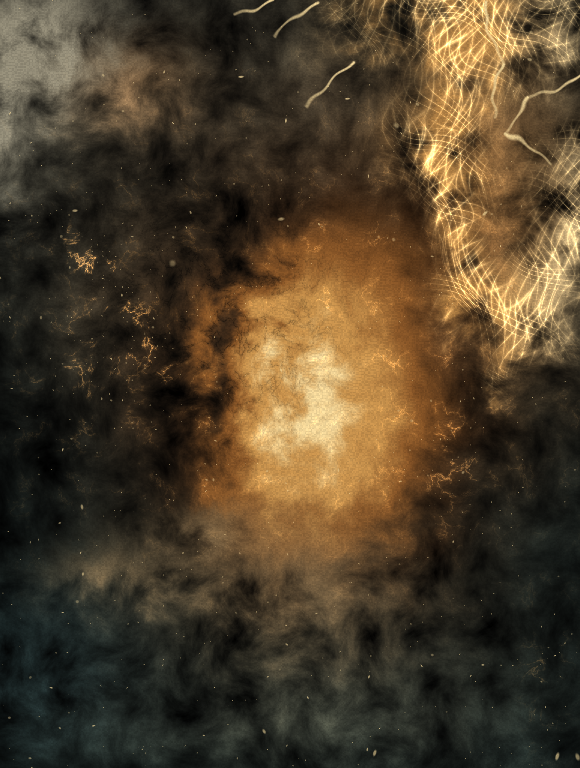
A Shadertoy shader for this background:

```glsl
// A burning golden nebula over dark smoke, with pale fibres at the upper right.
// Gaussian blobs place light and haze, layered sines roughen them into clouds,
// warped line fields spin the fibres and cellular grids scatter the sparks.

const vec3 UMBER = vec3(.24, .14, .07), COPPER = vec3(.53, .33, .15);
const vec3 GOLD = vec3(.78, .57, .30), CREAM = vec3(.95, .84, .60);

vec3 hash3(vec2 p) {
    return fract(sin(p.x * vec3(127.1, 269.5, 419.2) + p.y * vec3(311.7, 183.3, 371.9)) * 43758.5);
}

// Soft ellipse: center in xy, radii in zw.
float blob(vec2 p, vec4 e) {
    vec2 d = (p - e.xy) / e.zw;
    return exp(-dot(d, d));
}

// Distance to the segment from xy to zw, and the position along it.
vec2 segment(vec2 p, vec4 s) {
    vec2 d = s.zw - s.xy;
    float t = clamp(dot(p - s.xy, d) / dot(d, d), 0., 1.);
    return vec2(length(p - s.xy - d * t), t);
}

float strand(vec2 p, vec4 s, float radius) {
    float d = segment(p, s).x / radius;
    return exp(-d * d);
}

// Cloudy noise around zero, from rotated and warped sine octaves.
float clouds(vec2 p) {
    float sum = 0., amp = .5;
    for (int i = 0; i < 8; i++) {
        p = mat2(.74, .67, -.67, .74) * p * 1.75 + 3.1;
        p += .5 * sin(p.yx * .7 + float(i));
        sum += amp * sin(p.x) * sin(p.y);
        amp *= .62;
    }
    return sum;
}

// Short, thin, overlapping threads, mostly running downward.
float fibres(vec2 p) {
    float sum = 0.;
    for (float k = 0.; k < 10.; k++) {
        float angle = .17 * k - .75;
        vec2 s = p + .03 * sin(p.yx * (12. + 3. * k) + k * 2.1);
        s += .007 * sin(s.yx * 47. + k * 4.);
        float across = dot(s, vec2(cos(angle), sin(angle)));
        float wave = sin(across * (100. + 21. * k) + 3. * sin(s.y * 15. + k));
        sum += max(sin(s.y * 31. + s.x * 37. + k * 2.7), 0.) * exp(-abs(wave) * 5.);
    }
    return sum;
}

// One randomly turned fleck in some cells of a grid.
float flecks(vec2 p, float cells, float density) {
    vec2 id = floor(p * cells);
    vec3 h = hash3(id + cells), g = hash3(id + 57.);
    vec2 d = fract(p * cells) - .3 - .4 * h.xy;
    float c = cos(g.x * 6.28), s = sin(g.x * 6.28), size = mix(.1, .25, g.z * g.z);
    d = mat2(c, s, -s, c) * d * vec2(1., 1. + 1.5 * g.y);
    return step(h.z, density) * smoothstep(size, size * .3, length(d)) * (.4 + .6 * g.y);
}

// Bright branching roots near the top edge.
float tendrils(vec2 p) {
    vec4 roots[8] = vec4[8](
        vec4(.76, .902, .69, .87), vec4(.69, .87, .655, .83), vec4(.655, .83, .716, .79),
        vec4(.455, .915, .397, .863), vec4(.41, 1., .36, .952), vec4(.35, 1., .305, .98),
        vec4(.628, 1., .65, .92), vec4(.65, .92, .64, .85));
    p += .004 * sin(p.yx * 80.) + .0015 * sin(p.yx * 210. + 1.);
    float light = 0.;
    for (int i = 0; i < 8; i++) {
        vec2 d = segment(p, roots[i]);
        light = max(light, smoothstep(.0032, .0004, d.x) * (1. - .5 * d.y));
    }
    return light;
}

vec3 fireRamp(float heat) {
    vec3 c = mix(UMBER, COPPER, smoothstep(.08, .38, heat));
    c = mix(c, GOLD, smoothstep(.32, .72, heat));
    return mix(c, CREAM, smoothstep(.7, 1.2, heat));
}

void mainImage(out vec4 fragColor, in vec2 fragCoord) {
    vec2 p = fragCoord / iResolution.xy * vec2(.754, 1.);
    float broad = clouds(p * 9.), fine = clouds(p * 32. + 7.);
    float puff = max(1. + .8 * broad + .7 * fine, 0.);
    vec2 q = p + .03 * vec2(broad, fine);

    // Dark ground and its wide warm halo
    vec3 col = mix(vec3(.05, .07, .068), vec3(.125, .123, .103), smoothstep(.3, 1., p.y));
    col *= puff;
    col += vec3(.17, .088, .032) * blob(q, vec4(.41, .55, .27, .29)) * puff;
    col += vec3(.22, .13, .05) * blob(q, vec4(.64, .74, .12, .22)) * puff;

    // Central fire, crusted on its upper left side
    float crust = blob(p, vec4(.27, .6, .15, .17));
    float heat = .64 * blob(q, vec4(.405, .465, .165, .205)) + .42 * blob(p, vec4(.415, .46, .085, .115))
        + .16 * blob(q, vec4(.48, .66, .12, .11));
    heat *= max(1. + (.1 + .5 * crust) * broad + (.18 + .75 * crust) * fine, 0.);
    heat *= 1. - .5 * strand(q, vec4(.31, .58, .265, .46), .02);
    col = mix(col, fireRamp(heat), smoothstep(0., .4, heat));

    // Smoke below and haze in the upper left
    float smoke = .5 * blob(q, vec4(.39, .235, .16, .085)) + .45 * blob(q, vec4(.26, .315, .075, .025))
        + .35 * blob(q, vec4(.18, .255, .11, .035));
    col = mix(col, vec3(.52, .43, .3), clamp(smoke * puff, 0., .8));
    col += puff * (vec3(.1, .095, .075) * blob(q, vec4(.43, .09, .27, .11))
        + vec3(.045, .07, .075) * blob(q, vec4(.03, .14, .14, .1))
        + vec3(.2, .13, .07) * blob(q, vec4(.17, .9, .08, .06)));
    float haze = .85 * blob(q, vec4(.045, .95, .1, .085)) + .45 * blob(q, vec4(0., .82, .055, .08));
    col = mix(col, vec3(.64, .61, .52), clamp(haze * puff, 0., .85));

    // Fibrous veil with dark hollows
    float veil = .7 * strand(q, vec4(.5, 1., .72, .97), .06) + .85 * strand(q, vec4(.63, .96, .575, .81), .055)
        + strand(q, vec4(.575, .81, .615, .63), .04) + .85 * strand(q, vec4(.615, .62, .69, .575), .036)
        + strand(q, vec4(.76, .78, .71, .61), .047) + .4 * strand(q, vec4(.68, .57, .64, .5), .018);
    float hollow = blob(q, vec4(.66, .695, .032, .048)) + blob(q, vec4(.61, .8, .018, .016))
        + blob(q, vec4(.7, .85, .035, .025)) + .6 * blob(q, vec4(.51, .885, .035, .025));
    veil = min(veil, 1.15) * (1. - .75 * min(hollow, 1.));
    vec3 veilColor = mix(vec3(.68, .49, .26), vec3(.76, .66, .48), smoothstep(.62, .75, p.x));
    col = mix(col, veilColor, clamp(veil * (.62 + .9 * fine + .5 * broad), 0., .9));
    col += vec3(.62, .53, .36) * fibres(p) * veil * .75;
    col = mix(col, CREAM, tendrils(p) * .95);

    // Gold veins, scattered sparks and film grain
    float ore = strand(q, vec4(.05, .715, .14, .66), .016) + strand(q, vec4(.14, .66, .21, .53), .02)
        + .6 * blob(p, vec4(.12, .52, .05, .06)) + .6 * blob(p, vec4(.57, .4, .06, .07))
        + .4 * blob(p, vec4(.71, .13, .025, .09)) + .9 * max(fine, 0.) * blob(p, vec4(.38, .56, .35, .25));
    float vein = exp(-abs(clouds(p * 50. + 2.)) * 14.);
    float sparks = flecks(p, 34., .03) + flecks(p + .3, 75., .04 + .2 * ore)
        + .8 * flecks(p + .7, 130., .05 + .3 * ore);
    col *= 1. - .4 * vein * crust;
    col += vec3(.6, .42, .22) * vein * ore * smoothstep(-.1, .3, fine);
    col = mix(col, CREAM, min(sparks, 1.) * .75);
    col *= .93 + .14 * hash3(floor(p * 512.)).x;
    fragColor = vec4(clamp(col, 0., 1.), 1.);
}
```
